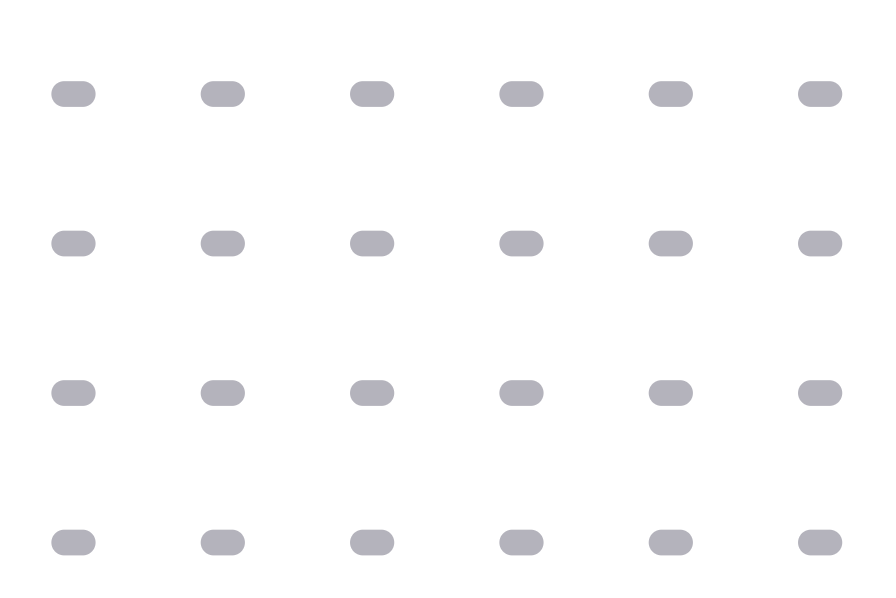
Write a WebGL 2 fragment shader that draws this pattern.

```glsl
#version 300 es
precision highp float;

#define REPEATS vec2(6.0, 4.0)
#define PILL_CENTER vec2(0.492, 0.371)
#define PILL_HALF_LENGTH 0.148
#define PILL_RADIUS 0.086
#define PAPER_COLOR vec3(1.0)
#define PILL_COLOR vec3(0.706, 0.702, 0.737)

uniform vec2 u_resolution;
out vec4 fragColor;

// Signed distance to a horizontal capsule centred at the origin
float capsuleDistance(vec2 p, float halfLength, float radius) {
    p.x = max(abs(p.x) - (halfLength - radius), 0.0);
    return length(p) - radius;
}

void main() {
    // Cell coordinates, from 0 to 1 inside every repeat
    vec2 uv = gl_FragCoord.xy / u_resolution;
    vec2 cell = fract(uv * REPEATS);

    // One pill per cell, with an edge one pixel wide
    float dist = capsuleDistance(cell - PILL_CENTER, PILL_HALF_LENGTH, PILL_RADIUS);
    float pixel = REPEATS.y / u_resolution.y;
    float coverage = clamp(0.5 - dist / pixel, 0.0, 1.0);

    fragColor = vec4(mix(PAPER_COLOR, PILL_COLOR, coverage), 1.0);
}
```
